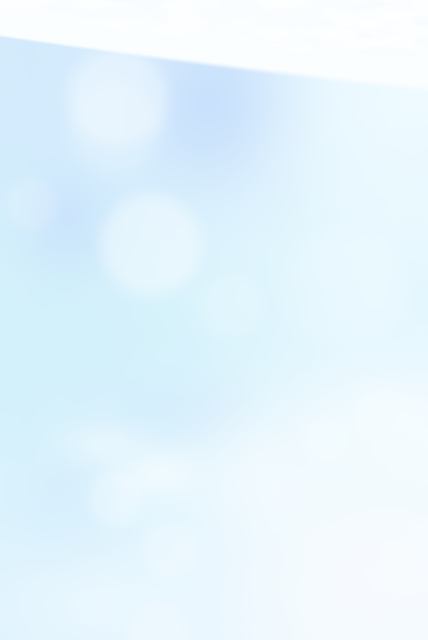
Give the GLSL for this background, as a Shadertoy shader.

```glsl
// Pale blue winter bokeh under a sloping bank of bright snow.

const vec3 WHITE = vec3(0.97, 0.99, 1.0);
const vec3 PERIWINKLE = vec3(0.77, 0.87, 0.985);
const vec3 AQUA = vec3(0.81, 0.94, 0.98);
const vec3 SKY = vec3(0.825, 0.92, 0.99);
const vec3 BLUSH = vec3(0.975, 0.98, 0.995);

float hash(vec2 p) {
    return fract(sin(dot(p, vec2(127.1, 311.7))) * 43758.5453);
}

float noise(vec2 p) {
    vec2 cell = floor(p);
    vec2 f = fract(p);
    f = f * f * (3.0 - 2.0 * f);
    float low = mix(hash(cell), hash(cell + vec2(1, 0)), f.x);
    float high = mix(hash(cell + vec2(0, 1)), hash(cell + vec2(1, 1)), f.x);
    return mix(low, high, f.y);
}

float fbm(vec2 p) {
    float sum = 0.0;
    float amplitude = 0.5;
    for (int i = 0; i < 4; i++) {
        sum += amplitude * noise(p);
        p = p * 2.03 + 7.1;
        amplitude *= 0.5;
    }
    return sum;
}

// Blends a soft elliptical glow over a colour.
vec3 addGlow(vec3 base, vec2 p, vec2 center, vec2 radius, vec3 tint, float strength) {
    vec2 d = (p - center) / radius;
    return mix(base, tint, strength * exp(-dot(d, d)));
}

// Coverage of a blurred disc.
float softDisc(vec2 p, vec2 center, float radius, float blur) {
    return 1.0 - smoothstep(radius - blur, radius + blur, length(p - center));
}

// Three-stop vertical gradient.
vec3 verticalRamp(float y, vec3 bottom, vec3 middle, vec3 top) {
    vec3 lower = mix(bottom, middle, smoothstep(0.0, 0.75, y));
    return mix(lower, top, smoothstep(0.75, 1.35, y));
}

// Cool left side fading to a lighter right side.
vec3 backdrop(vec2 p) {
    vec3 left = verticalRamp(p.y, vec3(0.88, 0.955, 0.995),
                             vec3(0.83, 0.945, 0.985), vec3(0.83, 0.92, 0.99));
    vec3 right = verticalRamp(p.y, vec3(0.96, 0.985, 1.0),
                              vec3(0.90, 0.97, 0.995), vec3(0.93, 0.98, 1.0));
    return mix(left, right, smoothstep(0.05, 0.95, p.x));
}

vec3 addHaze(vec3 color, vec2 p) {
    // Blue shadows
    color = addGlow(color, p, vec2(0.49, 1.27), vec2(0.17, 0.21), PERIWINKLE, 0.85);
    color = addGlow(color, p, vec2(0.16, 0.98), vec2(0.11, 0.12), PERIWINKLE, 0.6);
    color = addGlow(color, p, vec2(0.25, 0.67), vec2(0.28, 0.13), AQUA, 0.5);
    color = addGlow(color, p, vec2(0.42, 0.53), vec2(0.22, 0.09), SKY, 0.6);
    color = addGlow(color, p, vec2(0.15, 0.33), vec2(0.10, 0.12), SKY, 0.45);
    // Pale light
    color = addGlow(color, p, vec2(0.95, 0.50), vec2(0.28, 0.14), WHITE, 0.75);
    color = addGlow(color, p, vec2(0.60, 0.40), vec2(0.14, 0.14), WHITE, 0.5);
    color = addGlow(color, p, vec2(0.37, 0.39), vec2(0.10, 0.06), WHITE, 0.65);
    color = addGlow(color, p, vec2(0.24, 0.46), vec2(0.09, 0.05), WHITE, 0.4);
    color = addGlow(color, p, vec2(0.20, 0.08), vec2(0.20, 0.10), WHITE, 0.35);
    return addGlow(color, p, vec2(0.87, 0.16), vec2(0.26, 0.22), BLUSH, 0.6);
}

vec3 addBokeh(vec3 color, vec2 p) {
    // Each disc: center x, center y, radius, opacity
    const vec4 DISCS[11] = vec4[11](
        vec4(0.275, 1.27, 0.115, 0.42), vec4(0.27, 1.20, 0.110, 0.22),
        vec4(0.353, 0.925, 0.117, 0.48), vec4(0.07, 1.02, 0.06, 0.18),
        vec4(0.54, 0.78, 0.075, 0.18), vec4(0.80, 0.83, 0.14, 0.16),
        vec4(0.27, 0.33, 0.062, 0.32), vec4(0.76, 0.47, 0.058, 0.28),
        vec4(0.89, 0.54, 0.062, 0.30), vec4(0.40, 0.21, 0.065, 0.28),
        vec4(0.37, 0.02, 0.065, 0.28));
    for (int i = 0; i < 11; i++) {
        vec4 disc = DISCS[i];
        float blur = 0.012 + 0.16 * disc.z;
        color = mix(color, WHITE, disc.w * softDisc(p, disc.xy, disc.z, blur));
    }
    return color;
}

// Bright bank whose lower edge bends gently down to the right.
vec3 addSnow(vec3 color, vec2 p) {
    float edge = 1.416 - 0.147 * p.x + 0.022 * p.x * p.x;
    float height = p.y - edge;
    float blur = mix(0.004, 0.012, p.x);
    float grain = fbm(p * vec2(14.0, 45.0)) - 0.47;
    float texture_ = grain * smoothstep(0.03, 0.13, height);
    vec3 snow = vec3(0.985, 0.995, 1.0) + texture_ * vec3(0.045, 0.022, 0.01);
    return mix(color, snow, smoothstep(-blur, blur, height));
}

void mainImage(out vec4 fragColor, in vec2 fragCoord) {
    vec2 p = fragCoord / iResolution.xy * vec2(1.0, 1.5);
    vec3 color = addBokeh(addHaze(backdrop(p), p), p);
    color += (fbm(p * 6.0) - 0.47) * vec3(0.018, 0.009, 0.004);
    color = addSnow(color, p);
    fragColor = vec4(clamp(color, 0.0, 1.0), 1.0);
}
```
